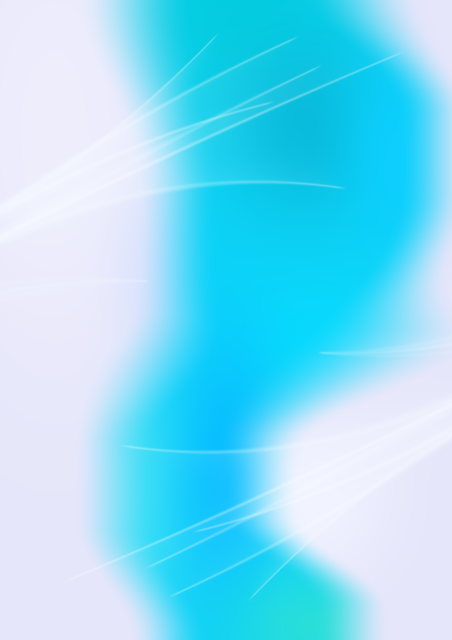
Give the GLSL for this background, as a Shadertoy shader.

```glsl
// Soft cyan band on pale lavender, crossed by two fans of fine light strands.

float hash(float n) { return fract(sin(n * 127.1) * 43758.5453); }

float bump(vec2 p, vec2 center, vec2 size) {
    vec2 d = (p - center) / size;
    return exp(-dot(d, d));
}

// Coverage of the blurred band; t runs from the top down.
float bandMask(float x, float t) {
    float left = 0.30 + 0.09 * smoothstep(0.0, 0.3, t)
               - 0.14 * smoothstep(0.48, 0.70, t) + 0.12 * smoothstep(0.82, 1.0, t);
    float right = 0.80 + 0.165 * smoothstep(-0.02, 0.18, t) - 0.09 * smoothstep(0.3, 0.5, t)
                - 0.295 * smoothstep(0.5, 0.7, t) + 0.20 * smoothstep(0.8, 0.95, t);
    float leftBlur = 0.09 + 0.04 * exp(-t * t / 0.02) + 0.04 * exp(-pow((t - 0.57) / 0.07, 2.0));
    float rightBlur = 0.085 + 0.13 * exp(-pow((t - 0.56) / 0.09, 2.0))
                    + 0.05 * exp(-t * t / 0.006);
    return smoothstep(-leftBlur, leftBlur, x - left)
         * smoothstep(-rightBlur, rightBlur, right - x);
}

vec3 bandColor(vec2 p) {
    vec3 c = vec3(0.05, 0.83, 0.97);
    c = mix(c, vec3(0.01, 0.80, 0.87), 0.9 * bump(p, vec2(0.52, 0.0), vec2(0.32, 0.20)));
    c = mix(c, vec3(0.03, 0.71, 0.84), 0.8 * bump(p, vec2(0.68, 0.20), vec2(0.18, 0.14)));
    c = mix(c, vec3(0.05, 0.81, 1.00), 0.9 * bump(p, vec2(0.88, 0.24), vec2(0.11, 0.16)));
    c = mix(c, vec3(0.02, 0.86, 1.00), 0.7 * bump(p, vec2(0.70, 0.53), vec2(0.22, 0.10)));
    c = mix(c, vec3(0.27, 0.88, 0.96), 0.95 * bump(p, vec2(0.29, 0.77), vec2(0.12, 0.22)));
    c = mix(c, vec3(0.03, 0.74, 1.00), 0.95 * bump(p, vec2(0.50, 0.73), vec2(0.11, 0.20)));
    c = mix(c, vec3(0.16, 0.87, 0.85), bump(p, vec2(0.70, 0.98), vec2(0.18, 0.09)));
    return c;
}

vec3 paleColor(vec2 p) {
    vec3 c = mix(vec3(0.90, 0.90, 0.98), vec3(0.93, 0.93, 0.99),
                 bump(p, vec2(0.12, 0.2), vec2(0.25, 0.4)));
    c = mix(c, vec3(0.80, 0.87, 0.99), 0.7 * bump(p, vec2(0.36, 0.43), vec2(0.09, 0.20)));
    return mix(c, vec3(0.94, 0.95, 1.0), bump(p, vec2(0.69, 0.78), vec2(0.16, 0.12)));
}

// Light of strands leaving the left side; q is in canvas widths, y down.
float fanLight(vec2 q, float pixel) {
    // start height, tip x, tip height, bow
    vec4 strands[7] = vec4[7](
        vec4(0.46, 0.487, 0.070, 0.030), vec4(0.46, 0.665, 0.079, -0.020),
        vec4(0.47, 0.610, 0.224, -0.025), vec4(0.525, 0.717, 0.142, -0.010),
        vec4(0.525, 0.899, 0.112, -0.010), vec4(0.535, 0.772, 0.417, -0.060),
        vec4(0.645, 0.331, 0.621, -0.010));
    // side and strength of the veil beside each strand
    float veils[7] = float[7](0.55, 0.25, 0.12, 0.22, -0.18, -0.32, 0.12);
    float light = 0.0;
    for (int i = 0; i < 7; i++) {
        vec4 strand = strands[i];
        float s = q.x / strand.y;
        float along = clamp(s, 0.0, 1.0);
        float inside = 1.0 - smoothstep(0.96, 1.0, s);
        float curve = mix(strand.x, strand.z, s) + strand.w * 4.0 * s * (1.0 - s);
        float d = q.y - curve;

        // Fibres meet at the tip and spread toward the start.
        for (int j = 0; j < 3; j++) {
            float seed = float(i * 3 + j);
            float spread = (hash(seed) - 0.5) * 0.035 * (1.0 - along) * float(min(j, 1));
            float width = max(0.0022 + 0.003 * (1.0 - along), pixel * 0.8);
            light += inside * exp(-pow((d - spread) / width, 2.0))
                   * mix(0.30, 0.20, along) * (j == 0 ? 1.0 : 0.55);
        }

        // One-sided veil, widest in the middle of the strand.
        float side = d * sign(veils[i]);
        float reach = 0.015 + 0.06 * along * (1.0 - along) * 4.0;
        float fade = pow(1.0 - along, 0.8);
        light += inside * abs(veils[i]) * fade
               * smoothstep(-pixel, pixel + 0.003, side) * exp(-max(side, 0.0) / reach);
    }
    return light;
}

void mainImage(out vec4 fragColor, in vec2 fragCoord) {
    vec2 p = fragCoord / iResolution.xy;
    p.y = 1.0 - p.y;
    float pixel = 1.0 / iResolution.x;

    // Blurred background
    vec3 color = mix(paleColor(p), bandColor(p), bandMask(p.x, p.y));

    // Upper fan and its half-turn twin
    vec2 q = p * vec2(1.0, 1.412);
    float light = fanLight(q, pixel) + fanLight(vec2(1.033, 1.399) - q, pixel);
    color = mix(color, vec3(0.97, 0.99, 1.0), 0.9 * (1.0 - exp(-light)));

    fragColor = vec4(color, 1.0);
}
```
